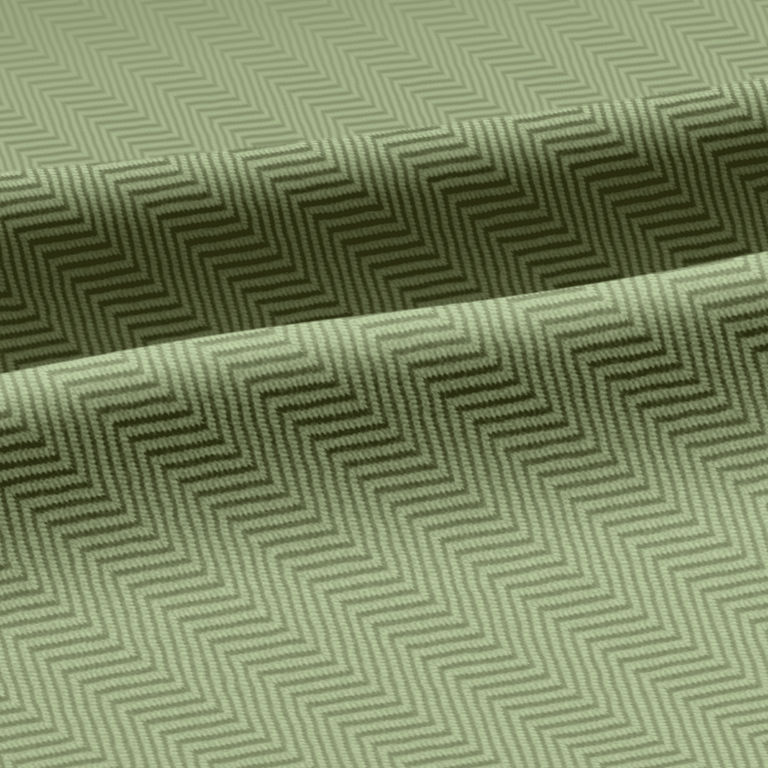
Write a Shadertoy shader that draws this texture.

```glsl
// Draped sage herringbone cloth: a back sheet and two soft diagonal folds.
// Each layer bends one slanted zigzag weave and adds its own light and focus.
// A triangle wave turns the rib phase from nearly level to steep ribs.

const float TAU = 6.2831853;
const vec3 SHADOW_GREEN = vec3(0.23, 0.25, 0.13);
const vec3 LIGHT_GREEN = vec3(0.70, 0.76, 0.60);
const float COLUMN_PERIOD = 0.232;
const float ZIGZAG_RIBS = 6.2;

float hash(vec2 p) {
    vec3 q = fract(p.xyx * vec3(0.1031, 0.1030, 0.0973));
    q += dot(q, q.yzx + 33.33);
    return fract((q.x + q.y) * q.z);
}

float noise(vec2 p) {
    vec2 cell = floor(p);
    vec2 f = fract(p);
    f = f * f * (3.0 - 2.0 * f);
    float low = mix(hash(cell), hash(cell + vec2(1, 0)), f.x);
    float high = mix(hash(cell + vec2(0, 1)), hash(cell + vec2(1, 1)), f.x);
    return mix(low, high, f.y);
}

// Height of each fold's crest at a horizontal position.
float frontCrest(float x) {
    return 0.513 + 0.16 * x + 0.006 * sin(TAU * x);
}

float rearCrest(float x) {
    return 0.776 + 0.085 * x + 0.038 * x * x;
}

// Foreshortening: cloth turns away at the crest and again far below it.
float bend(float drop) {
    return 0.02 * (1.0 - exp(-drop / 0.025)) + 0.5 * drop * drop;
}

// Signed weave relief, with focus from 0 (blurred) to 1 (sharp).
float herringbone(vec2 p, float focus, float pixel) {
    p += 0.003 * (vec2(noise(p * 40.0), noise(p * 40.0 + 19.0)) - 0.5);
    float column = (p.x + p.y) / COLUMN_PERIOD + 0.04;
    float across = fract(column);
    float phase = dot(p, vec2(-34.0, 13.25)) + ZIGZAG_RIBS * abs(across - 0.5);

    // Twisted yarn strands serrate the rib edges.
    vec2 ribDirection = across > 0.5 ? vec2(0.98, 0.18) : vec2(0.22, -0.97);
    float strand = sin(TAU * (dot(p, ribDirection) * 135.0 + phase * 0.8));
    float resolved = 1.0 - smoothstep(0.0025, 0.005, pixel);
    phase += 0.05 * strand * resolved * focus;

    // Rounded ribs separated by narrow grooves.
    float wave = 0.5 + 0.5 * cos(TAU * phase);
    float ribs = mix(wave - 0.5, smoothstep(0.0, 0.72, wave) - 0.6, focus);

    // Level columns catch slightly deeper shadow than steep ones.
    float level = smoothstep(-0.25, 0.25, -sin(TAU * column));
    ribs *= mix(0.88, 1.1, level);

    // Uneven fibre and strand highlights.
    float fibre = noise(p * 300.0) - 0.5;
    float detail = resolved * focus * (0.16 * strand * (0.4 + wave) + 0.5 * fibre);
    return ribs + detail + 0.16 * (0.5 - level);
}

float backSheet(vec2 uv, float pixel) {
    float rise = max(uv.y - rearCrest(uv.x), 0.0);
    float contrast = mix(0.25, 0.12, smoothstep(0.0, 0.2, rise));
    float weave = herringbone(uv * vec2(1.45, 2.4), 0.25, pixel);
    float light = 0.79 - 0.05 * smoothstep(0.1, 0.22, rise);
    return light + contrast * weave;
}

float rearFold(vec2 uv, float pixel) {
    float drop = max(rearCrest(uv.x) - uv.y, 0.0);
    float weave = herringbone((uv - vec2(0.0, bend(drop))) * 1.15, 0.7, pixel);
    float light = mix(0.86, -0.02, smoothstep(-0.015, 0.1, drop));
    light += 0.13 * smoothstep(0.13, 0.25, drop);
    float contrast = mix(0.46, 0.32, smoothstep(0.02, 0.15, drop));
    return light + contrast * weave;
}

float frontFold(vec2 uv, float pixel) {
    float drop = max(frontCrest(uv.x) - uv.y, 0.0);
    float focus = mix(1.0, 0.75, smoothstep(0.25, 0.6, drop));
    float weave = herringbone(uv - vec2(0.0, bend(drop)), focus, pixel);
    float shoulder = smoothstep(0.005, 0.1, drop);
    float recovery = smoothstep(0.12, 0.36, drop);
    float light = mix(0.94, 0.18 + 0.05 * uv.x, shoulder);
    light = mix(light, 0.79 + 0.04 * uv.x, recovery);
    float contrast = mix(0.32, 0.48, shoulder) - 0.15 * recovery;
    return light + contrast * weave;
}

void mainImage(out vec4 fragColor, in vec2 fragCoord) {
    vec2 uv = fragCoord / iResolution.y;
    float pixel = 1.0 / iResolution.y;

    // Stack layers from far to near with softened silhouettes.
    float rearEdge = max(0.004, pixel);
    float frontEdge = max(0.002, pixel);
    float rearMask = smoothstep(-rearEdge, rearEdge, rearCrest(uv.x) - uv.y);
    float frontMask = smoothstep(-frontEdge, frontEdge, frontCrest(uv.x) - uv.y);
    float tone = mix(backSheet(uv, pixel), rearFold(uv, pixel), rearMask);
    tone = mix(tone, frontFold(uv, pixel), frontMask);

    vec3 color = mix(SHADOW_GREEN, LIGHT_GREEN, clamp(tone, -0.15, 1.1));
    fragColor = vec4(color, 1.0);
}
```
